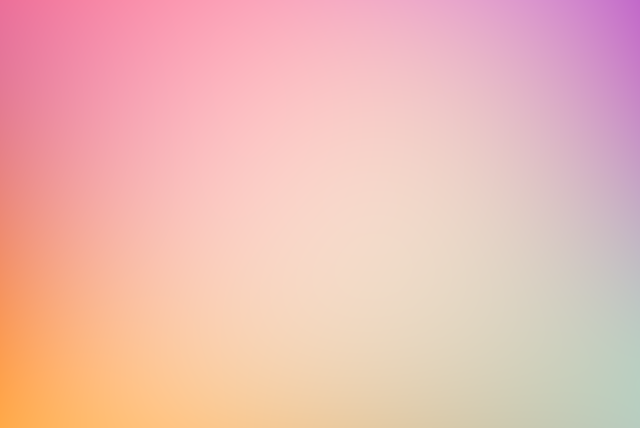
Write a WebGL 2 fragment shader that draws this background.

```glsl
#version 300 es
precision highp float;
// Soft mesh gradient: pink, violet, orange and sage corners around a pale peach centre.

#define PINK   vec3(0.925, 0.435, 0.600)
#define VIOLET vec3(0.760, 0.410, 0.790)
#define ORANGE vec3(1.000, 0.665, 0.285)
#define SAGE   vec3(0.720, 0.800, 0.750)

uniform vec2 u_resolution;
out vec4 fragColor;

// Cubic weights for four evenly spaced colour stops at 0, 1/3, 2/3 and 1
vec4 stopWeights(float t) {
  float a = 3.0 * t, b = a - 1.0, c = a - 2.0, d = a - 3.0;
  return vec4(-b * c * d / 6.0, a * c * d / 2.0, -a * b * d / 2.0, a * b * c / 6.0);
}

// Smooth curve through four colours
vec3 blend(vec3 c0, vec3 c1, vec3 c2, vec3 c3, vec4 w) {
  return c0 * w.x + c1 * w.y + c2 * w.z + c3 * w.w;
}

void main() {
  vec2 uv = gl_FragCoord.xy / u_resolution;
  vec4 across = stopWeights(uv.x);
  vec4 up = stopWeights(uv.y);

  // Horizontal bands, from the warm base to the pink and violet top
  vec3 base = blend(ORANGE, vec3(0.985, 0.78, 0.55),
                    vec3(0.86, 0.79, 0.66), SAGE, across);
  vec3 lower = blend(vec3(0.96, 0.575, 0.38), vec3(0.98, 0.81, 0.725),
                     vec3(0.92, 0.85, 0.775), vec3(0.75, 0.76, 0.765), across);
  vec3 upper = blend(vec3(0.90, 0.50, 0.54), vec3(0.985, 0.745, 0.755),
                     vec3(0.945, 0.81, 0.785), vec3(0.78, 0.585, 0.775), across);
  vec3 top = blend(PINK, vec3(0.985, 0.62, 0.71),
                   vec3(0.925, 0.66, 0.79), VIOLET, across);

  // Join the bands vertically
  vec3 color = blend(base, lower, upper, top, up);
  fragColor = vec4(clamp(color, 0.0, 1.0), 1.0);
}
```
